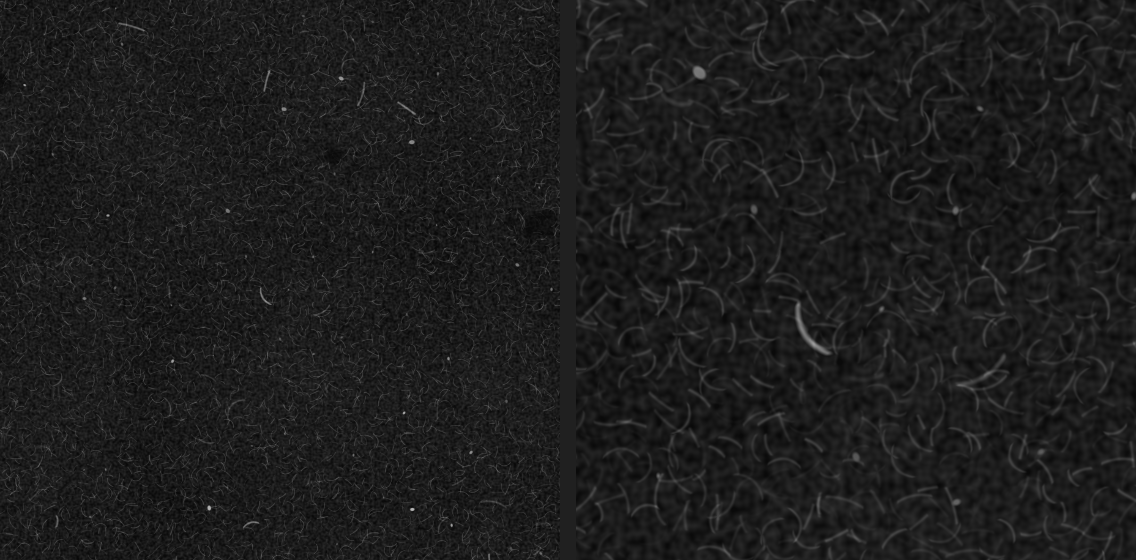
Left: the whole. Right: its middle third, enlarged.
Give the GLSL for this texture, as a WebGL 2 fragment shader.

```glsl
#version 300 es
precision highp float;
// Dark felt: a mat of tiny curved fibres over fine grain and faint mottling,
// with scattered pale lint, loose tangles, bright specks and a few dark worn spots.
// Fibres and specks are jittered in grid cells; grain and mottling are gradient noise.

uniform vec2 u_resolution;
out vec4 fragColor;

vec3 hash3(vec2 cell, float seed) {
    vec3 h = fract((cell.xyx + seed * 17.31) * vec3(0.1031, 0.1030, 0.0973));
    h += dot(h, h.yxz + 33.33);
    return fract((h.xxy + h.yzz) * h.zyx);
}

float gradientAt(vec2 cell, vec2 corner, vec2 f) {
    float angle = 6.2832 * hash3(cell + corner, 3.7).x;
    return dot(vec2(cos(angle), sin(angle)), f - corner);
}

float gradientNoise(vec2 p) {
    vec2 cell = floor(p), f = fract(p);
    vec2 s = f * f * f * (f * (f * 6.0 - 15.0) + 10.0);
    float low = mix(gradientAt(cell, vec2(0, 0), f), gradientAt(cell, vec2(1, 0), f), s.x);
    float high = mix(gradientAt(cell, vec2(0, 1), f), gradientAt(cell, vec2(1, 1), f), s.x);
    return mix(low, high, s.y);
}

// Brightest curved fibre near p; reach is the largest half length in cells.
float fibres(vec2 p, float cells, float reach, float width, float density, float seed) {
    vec2 grid = p * cells + seed * 0.37;
    vec2 home = floor(grid);
    float light = 0.0;
    for (int y = -1; y <= 1; y++)
    for (int x = -1; x <= 1; x++) {
        vec2 cell = home + vec2(x, y);
        vec3 place = hash3(cell, seed);
        vec3 form = hash3(cell, seed + 5.3);
        float angle = 6.2832 * place.z;
        vec2 along = vec2(cos(angle), sin(angle));
        vec2 d = grid - cell - place.xy;
        vec2 q = vec2(dot(d, along), dot(d, vec2(-along.y, along.x)));
        float halfLength = reach * mix(0.35, 1.0, form.x);
        q.y += (form.y - 0.5) * 1.3 * (q.x * q.x) / reach;
        float dist = length(vec2(max(abs(q.x) - halfLength, 0.0), q.y)) / cells;
        float present = step(hash3(cell, seed + 9.1).x, density);
        light = max(light, present * form.z * (1.0 - smoothstep(0.0, width, dist)));
    }
    return light;
}

// Soft oval specks of varied size, at most one per cell.
float specks(vec2 p, float cells, float radius, float density, float edge, float seed) {
    vec2 grid = p * cells;
    vec2 cell = floor(grid);
    vec3 place = hash3(cell, seed);
    vec3 form = hash3(cell, seed + 2.9);
    vec2 d = (grid - cell - mix(vec2(0.15), vec2(0.85), place.xy)) / cells;
    float angle = 6.2832 * form.x;
    vec2 along = vec2(cos(angle), sin(angle));
    float dist = length(vec2(dot(d, along) * 0.72, dot(d, vec2(-along.y, along.x))));
    float size = radius * mix(0.45, 1.0, form.y);
    float shape = 1.0 - smoothstep(size - edge, size + edge, dist);
    return shape * step(place.z, density) * mix(0.5, 1.0, form.z);
}

void main() {
    float pixel = 1.0 / min(u_resolution.x, u_resolution.y);
    vec2 p = gl_FragCoord.xy * pixel;
    float thin = max(0.0024, 1.2 * pixel);
    float edge = max(0.001, 0.7 * pixel);

    // Broad mottling and fine grain
    float mottle = gradientNoise(p * 4.0 + 2.3) + 0.7 * gradientNoise(p * 13.0 + 7.1);
    float shade = 0.097 + 0.022 * mottle;
    shade += 0.085 * gradientNoise(p * 205.0) + 0.055 * gradientNoise(p * 97.0 + 31.0);

    // Mat of short fibres
    for (int i = 0; i < 4; i++) {
        float f = fibres(p, 50.0, 0.55, thin, 1.0, 1.0 + 2.3 * float(i));
        shade += 0.14 * f * f;
    }

    // Loose tangles gathered in pale patches
    float tangle = smoothstep(0.26, 0.55, gradientNoise(p * 8.0 + 19.4));
    for (int i = 0; i < 2; i++)
        shade += 0.2 * tangle * fibres(p, 30.0, 0.5, thin * 1.1, 0.7, 21.0 + 3.1 * float(i));
    shade += 0.012 * tangle;

    // Dark worn spots with ragged rims
    float worn = gradientNoise(p * vec2(6.0, 8.0) + 43.7) + 0.2 * gradientNoise(p * 38.0);
    shade *= 1.0 - 0.5 * smoothstep(0.44, 0.62, worn);
    shade = max(shade, 0.04);

    // Stray lint, faint and bright
    shade += 0.16 * fibres(p, 16.0, 0.26, thin * 1.1, 0.3, 41.0);
    shade += 0.38 * fibres(p, 9.0, 0.22, thin * 1.3, 0.22, 53.0);

    // Specks
    shade = mix(shade, 0.72, specks(p, 9.0, 0.0036, 0.24, edge, 61.0));
    shade = mix(shade, 0.45, specks(p, 17.0, 0.0021, 0.16, edge, 73.0));

    fragColor = vec4(vec3(clamp(shade, 0.0, 1.0)), 1.0);
}
```
